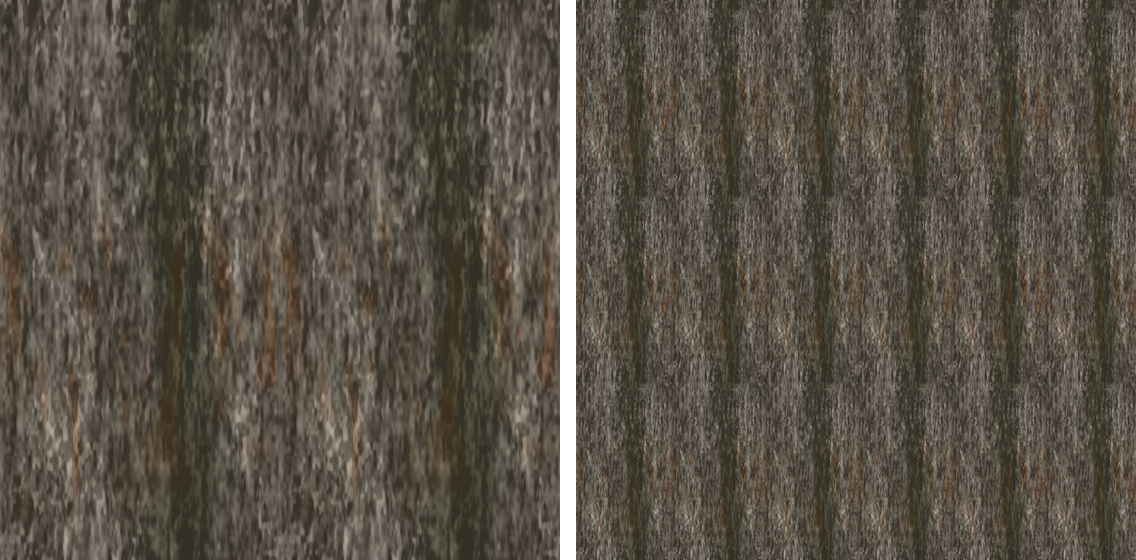
Left: one tile. Right: repeated 3 by 3.
Reproduce this texture procedurally as a WebGL 1 fragment shader.

```glsl
precision highp float;
// Weathered, mossy wood: upright fibres, dark damp bands, pale lichen flakes and rust stains.
uniform vec2 u_resolution;

#define REPEATS vec2(2.0, 1.0)
#define BASE_TONE 0.34
#define FIBRE_CONTRAST 1.0
#define BAND_DEPTH 0.25
#define FLAKE_GAIN 0.50
#define PIT_DEPTH 0.24
#define WARP 0.035
#define DARK_WOOD vec3(0.200, 0.178, 0.150)
#define PALE_WOOD vec3(0.530, 0.500, 0.455)
#define MOSS_TINT vec3(0.95, 1.02, 0.93)
#define RUST_SHIFT vec3(0.060, 0.005, -0.035)
#define TAU 6.2831853

float hash(vec2 p) {
  vec3 q = fract(p.xyx * vec3(0.1031, 0.1030, 0.0973));
  q += dot(q, q.yzx + 33.33);
  return fract((q.x + q.y) * q.z);
}

// Value noise on a whole number of cells, so it wraps at each tile edge.
float noise(vec2 p, vec2 cells, float seed) {
  vec2 q = p * cells;
  vec2 i = floor(q);
  vec2 f = q - i;
  f = f * f * (3.0 - 2.0 * f);
  vec2 a = mod(i, cells) + seed;
  vec2 b = mod(i + 1.0, cells) + seed;
  return mix(mix(hash(a), hash(vec2(b.x, a.y)), f.x),
             mix(hash(vec2(a.x, b.y)), hash(b), f.x), f.y);
}

float fbm(vec2 p, vec2 cells, float seed) {
  float sum = 0.0;
  float weight = 0.5;
  for (int k = 0; k < 3; k++) {
    sum += weight * noise(p, cells, seed);
    cells *= 2.0;
    weight *= 0.5;
    seed += 17.0;
  }
  return sum / 0.875;
}

// Upright fibres from broad to fine, centred on zero.
float fibres(vec2 p) {
  float broad = noise(p, vec2(17.0, 3.0), 11.0) - 0.5;
  float strand = noise(p, vec2(43.0, 8.0), 23.0) - 0.5;
  float fine = noise(p, vec2(79.0, 29.0), 37.0) - 0.5;
  float grain = noise(p, vec2(113.0, 83.0), 53.0) - 0.5;
  return 0.27 * broad + 0.40 * strand + 0.56 * fine + 0.46 * grain;
}

// Damp band whose centre wanders with height and whose edges fray along the fibres.
float dampBand(vec2 p) {
  float centre = 0.62 + 0.04 * sin(TAU * p.y);
  centre += 0.12 * (fbm(p, vec2(7.0, 5.0), 71.0) - 0.5);
  float away = abs(fract(p.x - centre + 0.5) - 0.5);
  away += 0.10 * (noise(p, vec2(31.0, 6.0), 73.0) - 0.5);
  return 1.0 - smoothstep(0.03, 0.18, away);
}

// Short ragged flakes gathered in loose patches.
float flakes(vec2 p) {
  float patches = smoothstep(0.40, 0.66, fbm(p, vec2(7.0, 5.0), 89.0));
  float chips = 0.55 * noise(p, vec2(53.0, 35.0), 97.0)
              + 0.45 * noise(p, vec2(97.0, 79.0), 103.0);
  return smoothstep(0.52, 0.74, chips) * (0.25 + 0.75 * patches);
}

// Short dark pits and splits between the fibres.
float pits(vec2 p) {
  float gaps = 0.6 * noise(p, vec2(59.0, 23.0), 127.0)
             + 0.4 * noise(p, vec2(101.0, 61.0), 131.0);
  return smoothstep(0.56, 0.74, gaps);
}

// Rust streaks, strongest below the middle.
float rust(vec2 p) {
  float height = smoothstep(0.15, 0.95, 0.5 + 0.5 * cos(TAU * (p.y - 0.36)));
  float streak = 0.55 * noise(p, vec2(19.0, 5.0), 151.0)
               + 0.45 * noise(p, vec2(47.0, 15.0), 163.0);
  return height * smoothstep(0.42, 0.78, streak);
}

void main() {
  vec2 p = gl_FragCoord.xy / u_resolution * REPEATS;
  vec2 w = p;
  w.x += WARP * (fbm(p, vec2(4.0, 3.0), 5.0) - 0.5);
  w.x += 0.006 * (noise(p, vec2(24.0, 30.0), 7.0) - 0.5);

  float band = dampBand(w);
  float stain = rust(w) * (1.0 - 0.4 * band);
  float pale = smoothstep(0.45, 0.75, fbm(w, vec2(9.0, 3.0), 179.0)) * (1.0 - band);

  float tone = BASE_TONE + FIBRE_CONTRAST * fibres(w) * (1.0 - 0.2 * band);
  tone += FLAKE_GAIN * flakes(w) * (1.0 - 0.2 * band);
  tone += 0.18 * pale - BAND_DEPTH * band - PIT_DEPTH * pits(w) - 0.08 * stain;
  // Soft floor keeps the darkest gaps from turning black.
  tone = 0.5 * (tone + sqrt(tone * tone + 0.015));

  vec3 colour = mix(DARK_WOOD, PALE_WOOD, tone);
  colour *= mix(vec3(1.0), MOSS_TINT, band);
  colour += RUST_SHIFT * stain;
  gl_FragColor = vec4(clamp(colour, 0.0, 1.0), 1.0);
}
```
